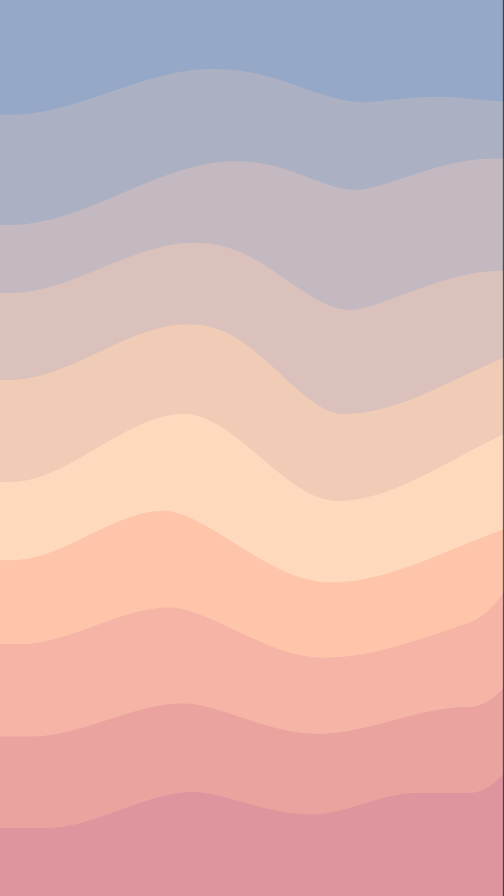
Reproduce this background procedurally as a Shadertoy shader.

```glsl
// Layered wavy bands fading from dusk blue through cream to rose, with a dark right rim.

// Band colours, from the sky down
const vec3 bandColor[10] = vec3[10](
    vec3(.584, .659, .780), vec3(.671, .690, .761),
    vec3(.769, .725, .753), vec3(.855, .757, .733),
    vec3(.941, .796, .714), vec3(.996, .851, .745),
    vec3(.996, .773, .667), vec3(.961, .706, .651),
    vec3(.918, .639, .624), vec3(.871, .584, .620));

// Heights of each wave: left dip, crest, trough, right shoulder
const vec4 waveLevel[9] = vec4[9](
    vec4(.872, .923, .886, .892), vec4(.749, .820, .788, .823),
    vec4(.673, .729, .654, .698), vec4(.576, .638, .538, .621),
    vec4(.462, .538, .441, .538), vec4(.375, .430, .350, .426),
    vec4(.281, .322, .266, .331), vec4(.178, .215, .181, .211),
    vec4(.076, .116, .091, .115));

// Horizontal positions of crest and right shoulder
const vec2 waveSpan[9] = vec2[9](
    vec2(.419, .872), vec2(.465, .980), vec2(.384, 1.0),
    vec2(.372, 1.15), vec2(.365, 1.15), vec2(.326, 1.15),
    vec2(.337, 1.15), vec2(.365, .930), vec2(.384, .826));

// Smooth step whose midpoint shifts right as skew grows
float skewStep(float from, float to, float skew, float x) {
    float along = clamp((x - from) / (to - from), 0., 1.);
    return smoothstep(0., 1., pow(along, skew));
}

// Height of one wave, eased between its turning points
float waveHeight(int i, float x) {
    float row = float(i);
    vec4 level = waveLevel[i];
    vec2 span = waveSpan[i];
    float low = max(row - 4., 0.);
    float dip = .02 + .0045 * low * low;
    float trough = .721 - .013 * row;

    float rise = smoothstep(dip, span.x, x);
    float fall = skewStep(span.x, trough, i < 4 ? 1.2 : i == 4 ? 1. : .88, x);
    float recover = skewStep(trough, span.y, i < 3 ? .8 : 1., x);
    float height = mix(mix(mix(level.x, level.y, rise), level.z, fall), level.w, recover);

    // The lowest waves curl upward at the right border, the top one sinks
    float curl = clamp((x - .93) / .07, 0., 1.);
    height += i > 5 ? .022 * curl * curl : 0.;
    return height - (i == 0 ? .005 * smoothstep(.87, 1., x) : 0.);
}

void mainImage(out vec4 fragColor, in vec2 fragCoord) {
    vec2 uv = fragCoord / iResolution.xy;
    float soft = .6 / iResolution.y;
    vec3 color = bandColor[0];

    // Stack the bands from back to front
    for (int i = 0; i < 9; i++) {
        float cover = smoothstep(-soft, soft, waveHeight(i, uv.x) - uv.y);
        color = mix(color, bandColor[i + 1], cover);
    }

    // Thin dark rim along the right border
    float rim = clamp((uv.x - .9977) * iResolution.x + .5, 0., 1.);
    color *= 1. - .6 * rim;
    fragColor = vec4(color, 1.);
}
```
